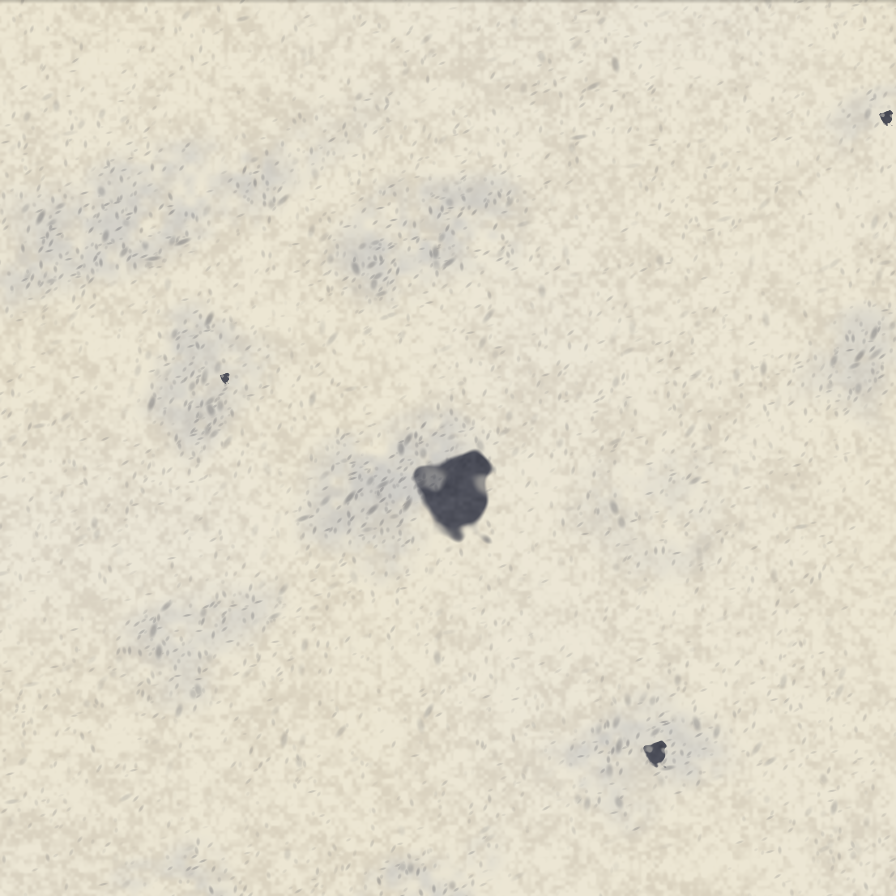
Reproduce this texture procedurally as a Shadertoy shader.

```glsl
// Pale weathered plaster or stone: cream ground with fine grain, hazy blue-grey
// stains full of short leaning flecks, and a few dark blots. Stains follow a
// low-discrepancy sequence, flecks are cellular, grain is layered value noise.

#define CREAM       vec3(0.925, 0.903, 0.832)
#define TAN         vec3(0.855, 0.825, 0.755)
#define HAZE        vec3(0.775, 0.775, 0.770)
#define FLECK       vec3(0.40, 0.40, 0.42)
#define BLOT        vec3(0.25, 0.26, 0.31)
#define STAINS      10
#define STAIN_SIZE  vec2(0.125, 0.080)
#define STAIN_TILT  0.40
#define FLECK_LEAN  1.05
#define FLECK_BASE  0.13
#define BLOT_RADIUS 0.058

float hash(vec2 p) {
    vec3 q = fract(p.xyx * 0.1031);
    q += dot(q, q.yzx + 33.33);
    return fract((q.x + q.y) * q.z);
}

vec2 hash2(vec2 p) {
    return vec2(hash(p), hash(p + 57.3));
}

vec2 rotate(vec2 p, float angle) {
    float c = cos(angle), s = sin(angle);
    return vec2(c * p.x + s * p.y, c * p.y - s * p.x);
}

float noise(vec2 p) {
    vec2 i = floor(p), f = fract(p);
    f = f * f * (3.0 - 2.0 * f);
    float low = mix(hash(i), hash(i + vec2(1, 0)), f.x);
    float high = mix(hash(i + vec2(0, 1)), hash(i + vec2(1, 1)), f.x);
    return mix(low, high, f.y);
}

// Soft leaning ellipses, one per cell, kept with the given probability.
float flecks(vec2 uv, float cells, float density) {
    vec2 p = uv * cells, cell = floor(p);
    float ink = 0.0;
    for (int y = -1; y <= 1; y++)
    for (int x = -1; x <= 1; x++) {
        vec2 id = cell + vec2(x, y);
        vec2 rnd = hash2(id + 11.7);
        vec2 v = rotate(p - id - hash2(id), FLECK_LEAN + 1.8 * (rnd.x - 0.5));
        float d = length(v / vec2(mix(0.28, 0.62, rnd.y), mix(0.17, 0.30, rnd.x)));
        float kept = smoothstep(-0.08, 0.08, density - hash(id + 91.1));
        ink = max(ink, kept * mix(0.35, 1.0, rnd.y) * (1.0 - smoothstep(0.3, 1.3, d)));
    }
    return ink;
}

float ellipse(vec2 v, vec2 size) {
    return 1.0 - smoothstep(0.35, 1.1, length(rotate(v, STAIN_TILT) / size));
}

// Irregular dark spot with a lobed outline and uneven depth.
float blot(vec2 v, float radius) {
    vec2 q = rotate(v, -0.5) / radius;
    float lobes = noise(q * 1.7 + 21.0) + 0.4 * noise(q * 4.0 + 5.0);
    float d = length(q * vec2(1.35, 0.9)) + 1.1 * (lobes - 0.7);
    float depth = mix(0.55, 1.0, smoothstep(0.3, 0.6, noise(q * 2.3 + 40.0)));
    return depth * (1.0 - smoothstep(0.72, 0.95, d));
}

void mainImage(out vec4 fragColor, in vec2 fragCoord) {
    vec2 uv = fragCoord / iResolution.xy;
    vec2 warp = vec2(noise(uv * 14.0), noise(uv * 14.0 + 31.0)) - 0.5;
    vec2 warped = uv + 0.07 * warp;

    // One long band of stain, then smaller ones with occasional blots.
    float stain = 0.85 * ellipse(warped - vec2(0.17, 0.76), vec2(0.30, 0.075));
    float dark = 0.0;
    for (int i = 0; i < STAINS; i++) {
        float n = float(i);
        vec2 center = fract(vec2(0.45) + n * vec2(0.7549, 0.5698));
        float size = mix(0.55, 1.0, hash(vec2(n, 4.0)));
        float strength = mix(0.35, 0.9, hash(vec2(n, 8.0)));
        if (i == 0) { size = 1.0; strength = 1.0; }
        stain = max(stain, strength * ellipse(warped - center, STAIN_SIZE * size));
        if (i % 3 == 0) {
            float radius = BLOT_RADIUS / (1.0 + 0.8 * n);
            dark = max(dark, blot(uv - center - vec2(radius, 0.0), radius));
        }
    }

    // Cream ground with mottling and fine grain.
    float grain = 0.25 * noise(uv * 28.0) + 0.35 * noise(uv * 95.0)
                + 0.40 * noise(uv * 210.0 + 7.0);
    vec3 color = mix(CREAM, TAN, smoothstep(0.33, 0.82, grain));
    color += vec3(0.006, 0.0, -0.018) * (noise(uv * 5.0 + 3.0) - 0.5);

    // Broken haze and flecks, both denser inside the stains.
    float broken = noise(uv * 24.0 + 60.0);
    float haze = stain * smoothstep(0.1, 0.75, 0.6 * broken + 0.4 * noise(uv * 80.0));
    color = mix(color, HAZE, 0.75 * haze);
    float density = FLECK_BASE * smoothstep(0.2, 0.8, noise(uv * 9.0 + 17.0));
    density += 0.65 * stain * smoothstep(0.15, 0.8, broken);
    float ink = 0.42 * flecks(uv, 120.0, density + 0.06);
    ink = max(ink, 0.55 * flecks(uv + 0.37, 62.0, 0.55 * density));
    color = mix(color, FLECK, ink * mix(0.6, 1.0, stain));

    // Blots, and a faint shadow along the top edge.
    color = mix(color, BLOT + 0.12 * (grain - 0.5), 0.92 * dark);
    color *= 1.0 - 0.18 * smoothstep(0.995, 1.0, uv.y);
    fragColor = vec4(color, 1.0);
}
```
